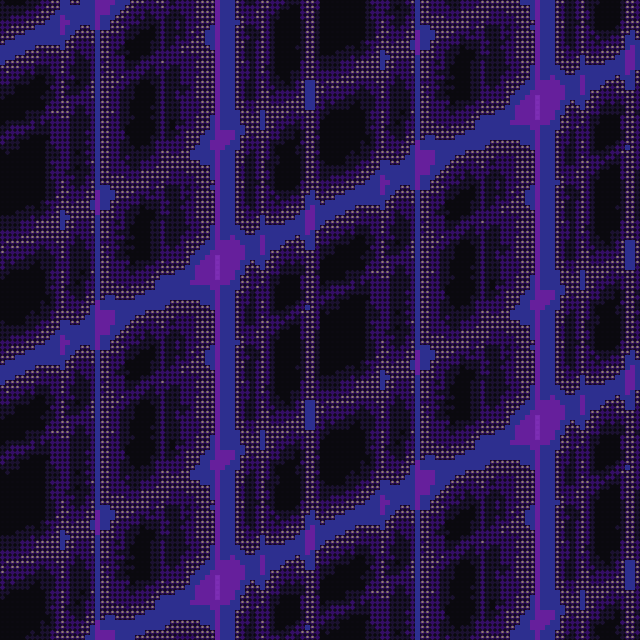
Write a Shadertoy shader that draws this pattern.

```glsl
// Sheared lattice of glowing violet ridges, drawn as a mosaic of small beaded tiles.

const float TILES = 128.0;        // tiles across the canvas
const float PERIOD = 64.0;        // tiles per repeat, giving two repeats each way
const float SLOPE = 0.5;          // rise of the slanted ridges
const float GRAIN = 0.55;         // variation from tile to tile
const float STREAK = 0.65;        // variation in short upright runs
const float STREAK_LENGTH = 4.0;

const vec3 BLACK = vec3(0.040, 0.036, 0.055);
const vec3 GROUND = vec3(0.065, 0.040, 0.105);
const vec3 DIM = vec3(0.105, 0.065, 0.190);
const vec3 PURPLE = vec3(0.205, 0.055, 0.400);
const vec3 PALE = vec3(0.560, 0.490, 0.430);
const vec3 BLUE = vec3(0.175, 0.185, 0.560);
const vec3 MAGENTA = vec3(0.400, 0.120, 0.610);
const vec3 CORE = vec3(0.490, 0.180, 0.710);

// Each ridge: position, peak, falloff per tile, flat half width
const vec4 UPRIGHT[9] = vec4[9](
    vec4(12.0, 3.0, 0.60, 0.0),
    vec4(19.0, 4.3, 1.60, 0.0),
    vec4(20.5, 3.4, 0.45, 0.0),
    vec4(32.0, 2.2, 0.60, 0.0),
    vec4(42.0, 3.9, 0.32, 0.0),
    vec4(43.0, 5.2, 2.00, 0.0),
    vec4(45.0, 4.2, 0.70, 1.0),
    vec4(52.0, 3.1, 0.80, 0.0),
    vec4(61.5, 3.3, 1.30, 0.5));
const vec4 SLANTED[3] = vec4[3](
    vec4(13.5, 3.2, 0.40, 0.5),
    vec4(35.5, 2.3, 0.60, 0.3),
    vec4(52.8, 4.3, 0.45, 1.3));

float hash(vec2 p) {
    return fract(sin(dot(p, vec2(127.1, 311.7))) * 43758.5453);
}

float ridge(float x, vec4 r) {
    float d = abs(mod(x - r.x + 0.5 * PERIOD, PERIOD) - 0.5 * PERIOD);
    return r.y - r.z * max(d - r.w, 0.0);
}

// Strength of the lattice at a tile
float energy(vec2 tile) {
    // Each repeat to the right is lifted by the slope
    float column = floor(tile.x / PERIOD);
    vec2 cell = mod(tile - vec2(0.0, SLOPE * PERIOD * column), PERIOD);

    float upright = 0.0;
    float slanted = 0.0;
    for (int i = 0; i < 9; i++) upright = max(upright, ridge(cell.x, UPRIGHT[i]));
    for (int i = 0; i < 3; i++) slanted = max(slanted, ridge(cell.y - SLOPE * cell.x, SLANTED[i]));
    float e = length(vec2(upright, slanted));

    // Wear is strongest in the dark panels
    float grain = GRAIN * (hash(cell) - 0.5);
    float streak = STREAK * (hash(vec2(cell.x, floor(cell.y / STREAK_LENGTH)) + 71.0) - 0.5);
    return e + (grain + streak) * mix(1.0, 0.2, smoothstep(2.6, 3.9, e));
}

float fill(float d, float aa) {
    return 1.0 - smoothstep(-0.5 * aa, 0.5 * aa, d);
}

// Tile face for each band of energy; p spans -1 to 1
vec3 tileColor(float e, vec2 p, float aa) {
    float border = fill(0.85 - max(abs(p.x), abs(p.y)), aa);
    if (e >= 6.4) return mix(CORE, MAGENTA, 0.6 * border);
    if (e >= 5.0) return MAGENTA;
    if (e >= 4.0) return BLUE;

    float gem = fill(abs(p.x) + abs(p.y) - 1.15, aa);
    float bead = fill(length(p - vec2(0.0, 0.2)) - 0.48, aa);
    float pit = fill(length(p - vec2(0.15, -0.55)) - 0.22, aa);
    if (e >= 3.0) {
        vec3 c = mix(GROUND, PURPLE, gem);
        c = mix(c, PALE, bead);
        return mix(c, BLACK, 0.7 * pit);
    }
    if (e >= 2.0) return mix(GROUND, PURPLE, gem);
    if (e >= 1.0) return mix(BLACK, DIM, gem);
    return mix(BLACK, GROUND, 0.35 * bead);
}

void mainImage(out vec4 fragColor, in vec2 fragCoord) {
    vec2 grid = fragCoord / iResolution.y * TILES;
    float aa = 2.0 * TILES / iResolution.y;
    vec2 p = 2.0 * fract(grid) - 1.0;
    fragColor = vec4(tileColor(energy(floor(grid)), p, aa), 1.0);
}
```
